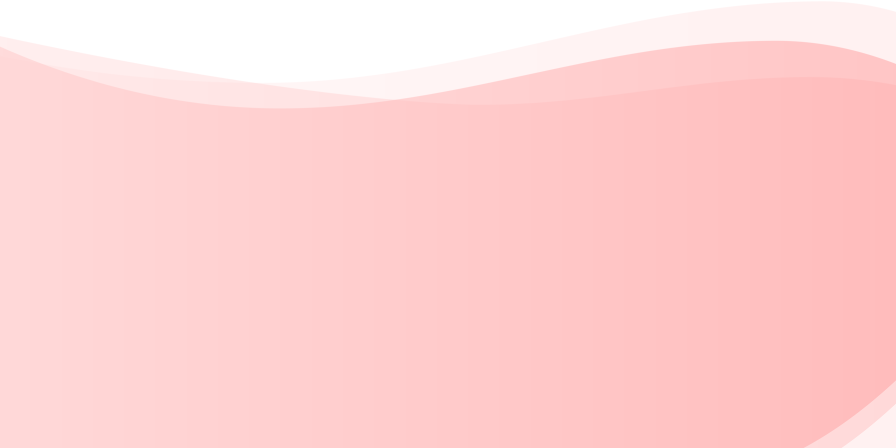
Write a WebGL 1 fragment shader that draws this background.

```glsl
precision highp float;
// Three translucent pink waves over white, with a curved lower right corner.

uniform vec2 u_resolution;

#define PI 3.14159265
#define PALE_ALPHA 0.16
#define MIDDLE_ALPHA 0.33
#define FRONT_ALPHA 0.60
#define DEPTH_LEFT 0.195
#define DEPTH_RIGHT 0.340
#define CORNER_SLOPE 0.93
#define CORNER_BEND 0.96

// Height of a wave: a cosine from trough to crest, with a power curve
// rising to the left of the trough and a parabola falling past the crest.
float waveHeight(float x, vec2 trough, vec2 crest, vec2 bend, float power) {
    float t = clamp((x - trough.x) / (crest.x - trough.x), 0.0, 1.0);
    float left = max(trough.x - x, 0.0);
    float right = max(x - crest.x, 0.0);
    return mix(trough.y, crest.y, 0.5 - 0.5 * cos(PI * t))
         + bend.x * pow(left, power) - bend.y * right * right;
}

// Lower boundary near the right side; start is its height at the right edge.
float cornerHeight(float x, float start) {
    float d = 2.0 - x;
    return start - CORNER_SLOPE * d + CORNER_BEND * d * d * step(d, 0.48)
         - step(0.48, d);
}

// Smooth step, about one pixel wide, that is 1 where y is below the edge.
float below(float y, float edge) {
    float soft = 0.75 / u_resolution.y;
    return 1.0 - smoothstep(edge - soft, edge + soft, y);
}

void main() {
    vec2 uv = gl_FragCoord.xy / u_resolution;
    vec2 p = vec2(2.0 * uv.x, uv.y);

    // Wave outlines
    float pale = below(p.y, waveHeight(p.x, vec2(0.586, 0.815),
        vec2(1.836, 0.997), vec2(0.175, 0.87), 2.0));
    float middle = below(p.y, waveHeight(p.x, vec2(1.068, 0.766),
        vec2(1.810, 0.828), vec2(0.139, 0.50), 1.5));
    float front = below(p.y, waveHeight(p.x, vec2(0.625, 0.758),
        vec2(1.732, 0.909), vec2(0.353, 0.72), 2.0));

    // Cut the corner away from the two nearer layers
    middle *= 1.0 - below(p.y, cornerHeight(p.x, 0.099));
    front *= 1.0 - below(p.y, cornerHeight(p.x, 0.151));

    // Combined coverage of the layers, tinted deeper toward the right
    float clear = (1.0 - PALE_ALPHA * pale)
                * (1.0 - MIDDLE_ALPHA * middle)
                * (1.0 - FRONT_ALPHA * front);
    float depth = mix(DEPTH_LEFT, DEPTH_RIGHT, uv.x);
    vec3 tint = vec3(1.0, 1.0 - depth, 1.0 - depth);
    gl_FragColor = vec4(mix(tint, vec3(1.0), clear), 1.0);
}
```
